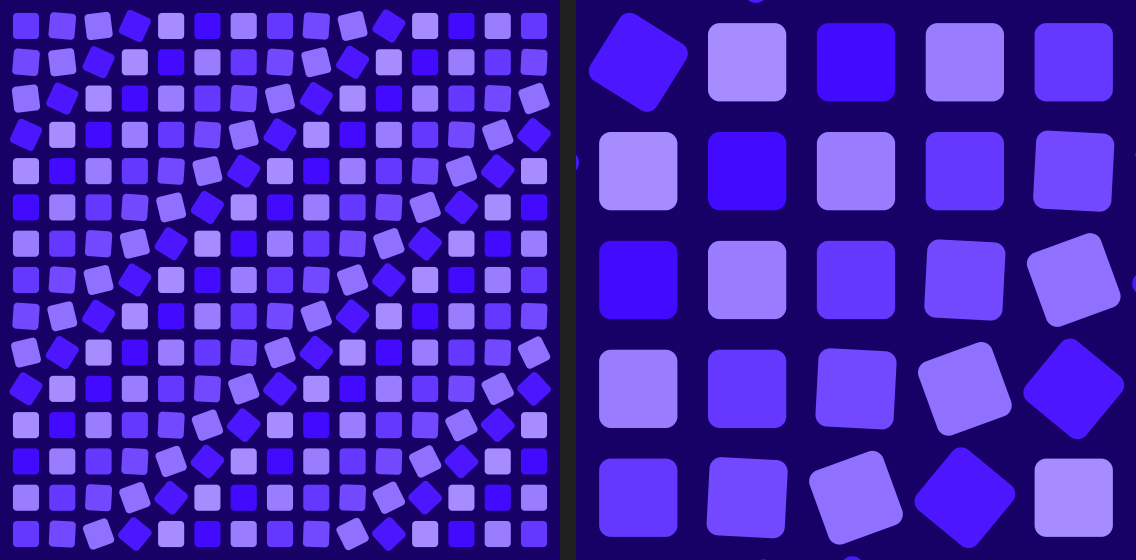
Left, the full canvas; right, a detail of the centre.
Give the GLSL for this pattern, as a WebGL 2 fragment shader.

```glsl
#version 300 es
precision highp float;
// Draws a 15 by 15 grid of rounded violet tiles on dark indigo.
// Tint and tilt follow the diagonals in a cycle of seven, and the
// tilt drifts a little further with each completed cycle.

uniform vec2 u_resolution;
out vec4 outColor;

const float GRID_COUNT = 15.0;
const float PITCH = 0.0648;
const float TILE_HALF = 0.0233;
const float CORNER_RADIUS = 0.007;
const int CYCLE = 7;

const vec3 INDIGO = vec3(0.09, 0.0, 0.40);
const vec3 DEEP_VIOLET = vec3(0.26, 0.04, 1.0);
const vec3 PALE_VIOLET = vec3(0.65, 0.55, 1.0);

// Per diagonal: paleness, starting tilt and added tilt per cycle (degrees)
const float PALENESS[CYCLE] = float[](0.35, 0.48, 0.78, 0.10, 1.0, 0.0, 0.88);
const float TILT[CYCLE] = float[](0.0, 5.0, -7.0, 24.5, 0.0, 0.0, 0.0);
const float DRIFT[CYCLE] = float[](0.0, -1.0, -6.5, 7.5, 0.0, 0.0, 0.0);

vec2 rotate(vec2 p, float angle) {
  float c = cos(angle), s = sin(angle);
  return vec2(c * p.x + s * p.y, c * p.y - s * p.x);
}

float roundedSquare(vec2 p, float halfSize, float radius) {
  vec2 d = abs(p) - halfSize + radius;
  return length(max(d, 0.0)) + min(max(d.x, d.y), 0.0) - radius;
}

void main() {
  // Centred canvas units, y pointing down
  float side = min(u_resolution.x, u_resolution.y);
  vec2 p = (gl_FragCoord.xy - 0.5 * u_resolution) / side;
  p.y = -p.y;

  // Nearest tile, counted from the top left
  vec2 middle = vec2(0.5 * (GRID_COUNT - 1.0));
  vec2 cell = clamp(round(p / PITCH + middle), 0.0, GRID_COUNT - 1.0);
  vec2 local = p - (cell - middle) * PITCH;

  // Place along the diagonal cycle
  int diagonal = int(cell.x + cell.y);
  int phase = diagonal % CYCLE;
  float turns = float(diagonal / CYCLE);
  float angle = radians(TILT[phase] + DRIFT[phase] * turns);

  // Smooth-edged tile over the ground
  float dist = roundedSquare(rotate(local, angle), TILE_HALF, CORNER_RADIUS);
  float coverage = clamp(0.5 - dist * side, 0.0, 1.0);
  vec3 tileColor = mix(DEEP_VIOLET, PALE_VIOLET, PALENESS[phase]);
  outColor = vec4(mix(INDIGO, tileColor, coverage), 1.0);
}
```
